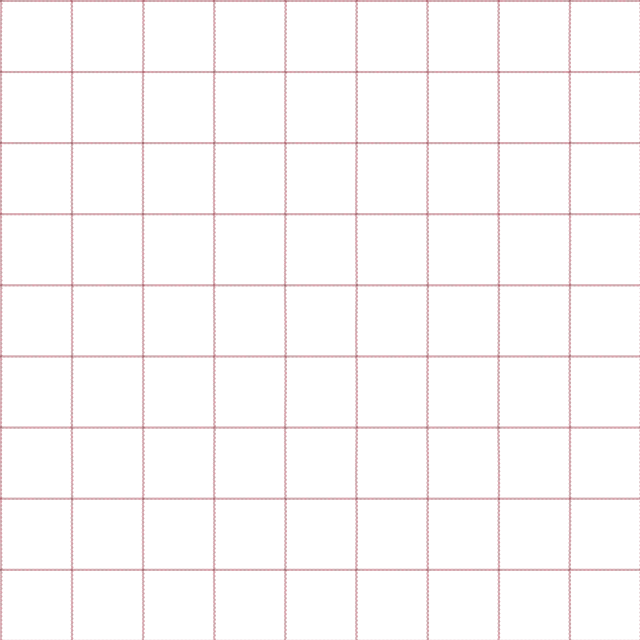
Write a WebGL 2 fragment shader that draws this pattern.

```glsl
#version 300 es
precision highp float;
// Woven windowpane check: nine by nine white cells split by thin rose threads.
// Each thread is a distance to the nearest grid line, with a fine twist along it;
// upright threads zigzag and drift a little, level threads run nearly straight.

uniform vec2 u_resolution;
out vec4 outColor;

float hash(vec2 p) {
    p = fract(p * vec2(0.1031, 0.1137));
    p += dot(p, p.yx + 33.33);
    return fract((p.x + p.y) * p.x * 7.13);
}

float noise(vec2 p) {
    vec2 i = floor(p), f = fract(p);
    f = f * f * (3.0 - 2.0 * f);
    return mix(mix(hash(i), hash(i + vec2(1, 0)), f.x),
               mix(hash(i + vec2(0, 1)), hash(i + vec2(1, 1)), f.x), f.y);
}

// Coverage of a line of the given half width, smoothed over one pixel
float thread(float dist, float halfWidth, float pixel) {
    return 1.0 - smoothstep(halfWidth - 0.6 * pixel, halfWidth + 0.6 * pixel, abs(dist));
}

void main() {
    const float cells = 9.0;
    vec2 uv = gl_FragCoord.xy / u_resolution;
    vec2 pixel = 1.0 / u_resolution;

    // Grid starts just inside the left and top edges
    vec2 grid = (vec2(uv.x, 1.0 - uv.y) - 0.0014) * cells;
    vec2 line = floor(grid + 0.5);
    vec2 dist = (grid - line) / cells;

    // Twist and slow drift along each thread
    vec2 twist = sin(6.2832 * 18.0 * grid.yx + line * 2.4);
    float drift = noise(vec2(line.x * 7.0, grid.y * 1.5)) - 0.5;
    dist.x += 0.0005 * twist.x + 0.0008 * drift;
    dist.y += 0.0001 * twist.y;

    float upright = thread(dist.x, 0.0017, pixel.x);
    float level = thread(dist.y, 0.0017, pixel.y);

    // Uneven dye: greyer and paler stretches
    float wearX = noise(vec2(line.x * 13.0, grid.y * 26.0));
    float wearY = noise(vec2(grid.x * 26.0, line.y * 13.0 + 50.0));
    vec3 rose = vec3(0.85, 0.62, 0.66);
    vec3 greyRose = vec3(0.77, 0.64, 0.65);
    vec3 paleRose = vec3(0.88, 0.77, 0.79);
    vec3 uprightColor = mix(mix(greyRose, rose, wearX), paleRose, 0.3 + 0.3 * twist.x);
    vec3 levelColor = mix(mix(rose, greyRose, wearY), paleRose, 0.25 + 0.2 * twist.y);

    // Threads multiply, so crossings come out darker
    vec3 color = mix(vec3(1.0), uprightColor, upright);
    color *= mix(vec3(1.0), levelColor, level);
    outColor = vec4(color, 1.0);
}
```
